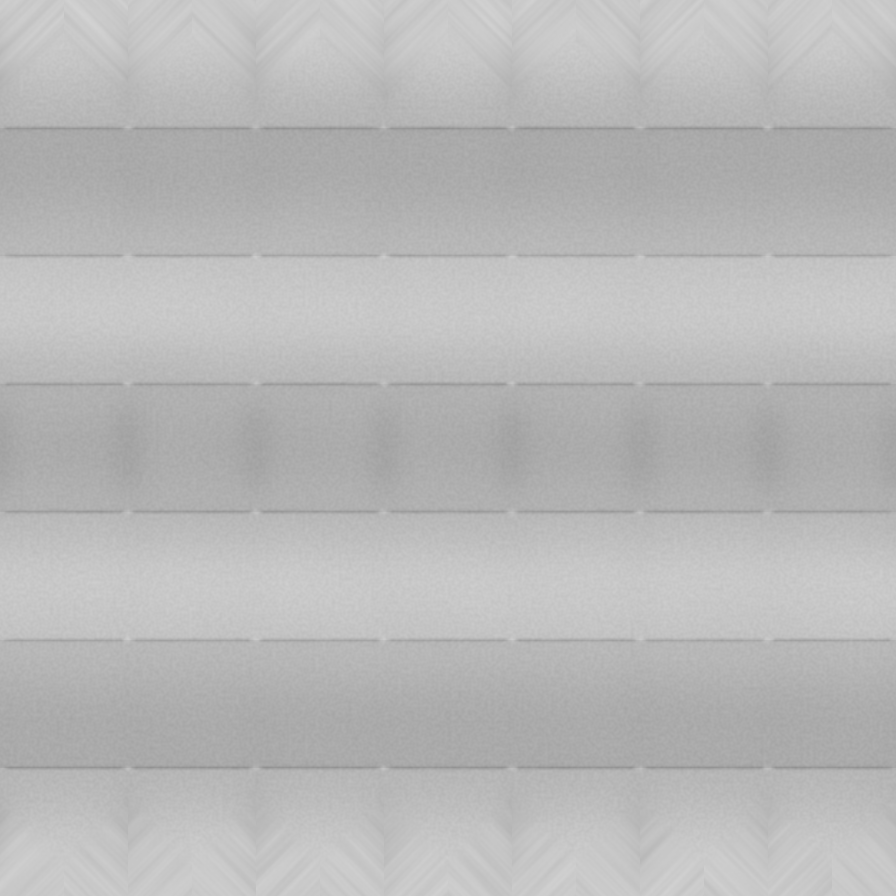
Give the GLSL for this pattern, as a Shadertoy shader.

```glsl
vec2 gradientAt(vec2 cell) {
    vec3 h = fract(cell.xyx * vec3(0.1031, 0.1030, 0.0973));
    h += dot(h, h.yzx + 33.33);
    float angle = 6.2832 * fract((h.x + h.y) * h.z);
    return vec2(cos(angle), sin(angle));
}

float gradientNoise(vec2 p) {
    vec2 i = floor(p), f = fract(p);
    vec2 u = f * f * f * (f * (f * 6.0 - 15.0) + 10.0);
    vec2 e = vec2(1.0, 0.0);
    float low = mix(dot(gradientAt(i), f), dot(gradientAt(i + e), f - e), u.x);
    float high = mix(dot(gradientAt(i + e.yx), f - e.yx), dot(gradientAt(i + 1.0), f - 1.0), u.x);
    return mix(low, high, u.y);
}

// Grey ramp of the seven bands, mirrored about the middle one
float bandTone(float y) {
    float d = min(y, 7.0 - y);
    float v = fract(d);
    if (d < 1.0) return mix(0.79, 0.715, smoothstep(0.25, 1.0, v));
    if (d < 2.0) return mix(0.668, 0.725, smoothstep(0.3, 1.05, v));
    if (d < 3.0) return mix(0.765, 0.785, smoothstep(0.0, 0.4, v)) - 0.06 * smoothstep(0.45, 1.0, v);
    return mix(0.695, 0.672, smoothstep(0.0, 0.5, v));
}

// Diagonal streaks that meet in a V at each column seam
float streaks(vec2 p, float seam) {
    float side = floor(p.x * 2.0);
    float along = p.y + seam;
    float lane = side * 3.7 + seam * 1.3 + 0.4;
    return gradientNoise(vec2(along * 9.0, lane))
         + 0.7 * gradientNoise(vec2(along * 22.0, lane + 41.0));
}

void mainImage(out vec4 fragColor, in vec2 fragCoord) {
    vec2 uv = fragCoord / iResolution.xy;
    vec2 p = 7.0 * vec2(uv.x, 1.0 - uv.y);
    float px = 7.0 / iResolution.y;

    float tone = 0.0;
    for (int i = 0; i < 4; i++)
        tone += 0.25 * bandTone(p.y + (float(i) - 1.5) * 0.25 * px);

    float seam = abs(p.x - round(p.x));
    float depth = min(p.y, 7.0 - p.y);

    // Soft column shading, strongest in the middle band
    float middle = smoothstep(0.5, 0.15, abs(p.y - 3.5));
    tone -= (0.004 + 0.026 * middle) * exp(-seam * seam * 45.0);

    // Chevron streaks in the outer bands
    float chevron = smoothstep(0.88, 0.55, depth + 0.85 * seam);
    tone += chevron * 0.038 * streaks(p, seam);
    tone -= 0.032 * exp(-seam * 9.0) * smoothstep(0.0, 0.35, depth) * smoothstep(1.0, 0.6, depth);

    // Fine grain and faint mottling
    float grain = gradientNoise(uv * 270.0) + 0.6 * gradientNoise(uv * 145.0 + 19.0);
    tone += 0.026 * grain * (1.0 - 0.8 * chevron);
    tone += 0.008 * gradientNoise(uv * 11.0 + 5.0);

    // Dark creases broken by pale knots at the seams
    float edge = p.y - round(p.y);
    float inside = step(0.5, depth);
    float width = max(0.014, 0.6 * px);
    float crease = exp(-edge * edge / (width * width)) * smoothstep(0.015, 0.07, seam);
    crease *= 0.075 + 0.025 * gradientNoise(vec2(p.x * 6.0, round(p.y) + 0.5));
    float knot = exp(-(seam * seam + edge * edge) / 0.0006) * step(0.5, p.x) * step(p.x, 6.5);
    tone += inside * (0.045 * knot - crease - 0.012 * exp(-abs(edge) * 28.0));

    fragColor = vec4(vec3(tone), 1.0);
}
```
